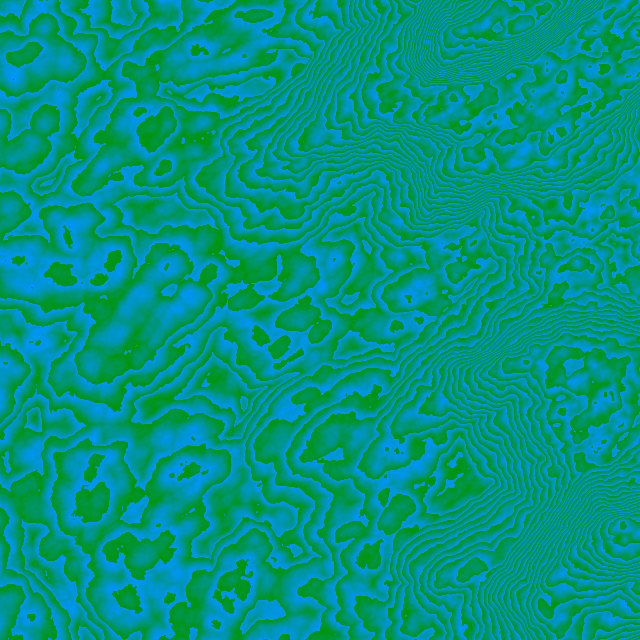
A Shadertoy shader for this texture:

```glsl
// Rough terrain drawn as repeating height bands, each fading from green to blue.
// Rounded cellular hills with sharp creases sit on plateaus parted by steep
// slopes; the height is wrapped with fract and filtered at the wrap.

#define GREEN_LEVEL 0.586
#define HILL_SCALE 8.5
#define HILL_HEIGHT 4.6
#define STRETCH 1.7
#define WARP 0.05
#define PLATEAU_SCALE 3.3
#define PLATEAU_STEPS 3.0
#define CLIFF_LOW 2.0
#define CLIFF_HIGH 15.0
#define ROUGHNESS 0.8
#define EDGE_SOFTNESS 0.35

float hash(vec2 p) {
    return fract(sin(dot(p, vec2(127.1, 311.7))) * 43758.5453);
}

float noise(vec2 p) {
    vec2 i = floor(p), f = fract(p);
    f = f * f * (3.0 - 2.0 * f);
    vec2 e = vec2(0.0, 1.0);
    return mix(mix(hash(i), hash(i + e.yx), f.x),
               mix(hash(i + e.xy), hash(i + e.yy), f.x), f.y);
}

// Fractal noise, roughly 0 to 1
float fbm(vec2 p, int octaves) {
    float sum = 0.0, amp = 0.5;
    for (int i = 0; i < octaves; i++) {
        sum += amp * noise(p);
        p = mat2(1.6, 1.2, -1.2, 1.6) * p + 7.3;
        amp *= 0.5;
    }
    return sum;
}

// Domes around scattered points, meeting in creases
float domes(vec2 p) {
    vec2 cell = floor(p), f = fract(p);
    float nearest = 4.0;
    for (int y = -1; y <= 1; y++)
    for (int x = -1; x <= 1; x++) {
        vec2 o = vec2(x, y);
        vec2 c = cell + o;
        vec2 d = o + vec2(hash(c), hash(c + 51.7)) - f;
        nearest = min(nearest, dot(d, d));
    }
    return 1.0 - nearest;
}

// Flat levels joined by smooth cliffs
float terrace(float t) {
    return floor(t) + smoothstep(0.25, 0.85, fract(t));
}

float terrain(vec2 uv) {
    // Grain direction: shallow at the top, steeper towards the bottom
    vec2 p = uv - 0.5;
    float angle = 0.6 - 0.5 * p.y + 0.25 * p.x;
    float c = cos(angle), s = sin(angle);
    p = mat2(c, -s, s, c) * p * vec2(1.0 / STRETCH, 1.0);

    // Irregular outlines
    p += WARP * (vec2(fbm(uv * 9.0, 4), fbm(uv * 9.0 + 31.0, 4)) - 0.5);

    // Steeper ground towards the right and the upper corner
    float steep = smoothstep(0.5, 1.2, uv.x + 0.4 * uv.y
                  + 0.5 * (noise(uv * 4.0 + 12.0) - 0.5));

    float h = mix(CLIFF_LOW, CLIFF_HIGH, steep)
            * terrace(PLATEAU_STEPS * fbm(p * PLATEAU_SCALE + 4.0, 2));

    // Hills of three sizes
    float scale = HILL_SCALE, height = HILL_HEIGHT;
    for (int i = 0; i < 3; i++) {
        h += height * domes(p * scale + float(i) * 17.0);
        scale *= 2.2;
        height *= 0.4;
    }

    // Ragged band edges, wilder on steep ground
    h += ROUGHNESS * (0.6 + 2.0 * steep) * fbm(uv * 42.0, 3);
    return h + 0.13 * noise(uv * 240.0);
}

// Integral of fract, for a filtered sawtooth
float sawIntegral(float x) {
    float f = fract(x);
    return 0.5 * (floor(x) + f * f);
}

void mainImage(out vec4 fragColor, in vec2 fragCoord) {
    vec2 uv = fragCoord / min(iResolution.x, iResolution.y);
    float h = terrain(uv);
    float w = clamp(EDGE_SOFTNESS * fwidth(h), 0.004, 1.0);
    float band = (sawIntegral(h + 0.5 * w) - sawIntegral(h - 0.5 * w)) / w;
    fragColor = vec4(0.0, GREEN_LEVEL, clamp(band, 0.0, 1.0), 1.0);
}
```
